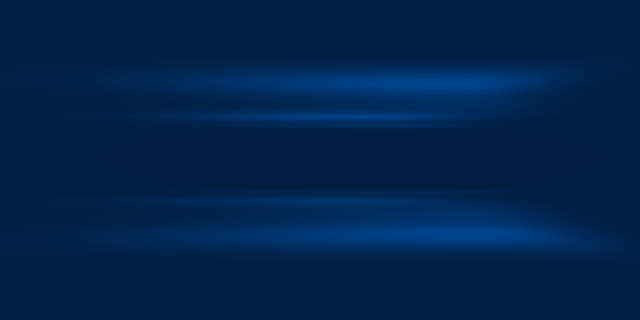
This background is drawn by a Shadertoy shader. Its source:

```glsl
// Deep blue backdrop with two mirrored groups of soft, curved light streaks.

const vec3 NAVY = vec3(0.0, 0.118, 0.258);
const vec3 AZURE = vec3(0.0, 0.282, 0.585);
const float MIRROR_Y = 0.503;     // axis between the two groups
const float LOWER_STRETCH = 1.1;  // lower streaks reach a little further
const float GRAIN_ROWS = 110.0;   // fine streaks over the canvas height
const float GRAIN_DEPTH = 0.09;
const float CORE_SHADE = 0.05;    // darkening between the groups

// Pairs hold (upper, lower) for peak and strength.
struct Streak {
    vec2 peakX;      // brightest point along the streak
    float offset;    // distance from the mirror axis
    vec2 reach;      // falloff to the left and right
    vec2 thickness;  // falloff on the inner and outer side
    vec2 bend;       // outward curvature to the left and right
    vec2 strength;
};

// Broad beam, haze, bright line and thin rim, from outside to inside.
const int STREAK_COUNT = 4;
const Streak STREAKS[STREAK_COUNT] = Streak[](
    Streak(vec2(0.715, 0.750), 0.234, vec2(0.42, 0.150), vec2(0.045, 0.048), vec2(0.04, 0.85), vec2(0.90, 0.90)),
    Streak(vec2(0.740, 0.745), 0.168, vec2(0.32, 0.100), vec2(0.023, 0.026), vec2(0.0, 0.55), vec2(0.30, 0.36)),
    Streak(vec2(0.565, 0.550), 0.131, vec2(0.27, 0.175), vec2(0.016, 0.020), vec2(0.01, 0.1), vec2(0.82, 0.52)),
    Streak(vec2(0.620, 0.640), 0.103, vec2(0.26, 0.130), vec2(0.006, 0.009), vec2(0.0, 0.0), vec2(0.42, 0.25))
);

// Sine-free hash of one value.
float hash(float n) {
    n = fract(n * 0.1031);
    n *= n + 33.33;
    return fract(n * (n + n));
}

float rowNoise(float y) {
    float row = floor(y);
    return mix(hash(row), hash(row + 1.0), smoothstep(0.0, 1.0, fract(y)));
}

// Gaussian glow with separate falloffs on each of its four sides.
float glow(Streak s, vec2 uv, bool upper) {
    float outward = upper ? uv.y - MIRROR_Y : MIRROR_Y - uv.y;
    vec2 d = vec2(uv.x - (upper ? s.peakX.x : s.peakX.y), outward - s.offset);
    bool onRight = d.x > 0.0;
    d.y -= (onRight ? s.bend.y : s.bend.x) * d.x * d.x;
    float reach = (onRight ? s.reach.y : s.reach.x) * (upper ? 1.0 : LOWER_STRETCH);
    float along = d.x / reach;
    float across = d.y / (d.y > 0.0 ? s.thickness.y : s.thickness.x);
    return (upper ? s.strength.x : s.strength.y) * exp(-along * along - across * across);
}

void mainImage(out vec4 fragColor, in vec2 fragCoord) {
    vec2 uv = fragCoord / iResolution.xy;

    // Overlapping streaks blend without exceeding full light.
    float dark = 1.0;
    for (int i = 0; i < STREAK_COUNT; i++) {
        dark *= 1.0 - glow(STREAKS[i], uv, true);
        dark *= 1.0 - glow(STREAKS[i], uv, false);
    }
    float light = 1.0 - dark;

    // Fine horizontal grain, visible only inside the light.
    float grain = rowNoise(uv.y * GRAIN_ROWS) - 0.5;
    light *= 1.0 + GRAIN_DEPTH * grain;

    // Slightly deeper blue in the central gap.
    vec2 core = (uv - vec2(0.55, MIRROR_Y)) / vec2(0.4, 0.12);
    vec3 base = NAVY * (1.0 - CORE_SHADE * exp(-dot(core, core)));

    fragColor = vec4(mix(base, AZURE, clamp(light, 0.0, 1.0)), 1.0);
}
```
